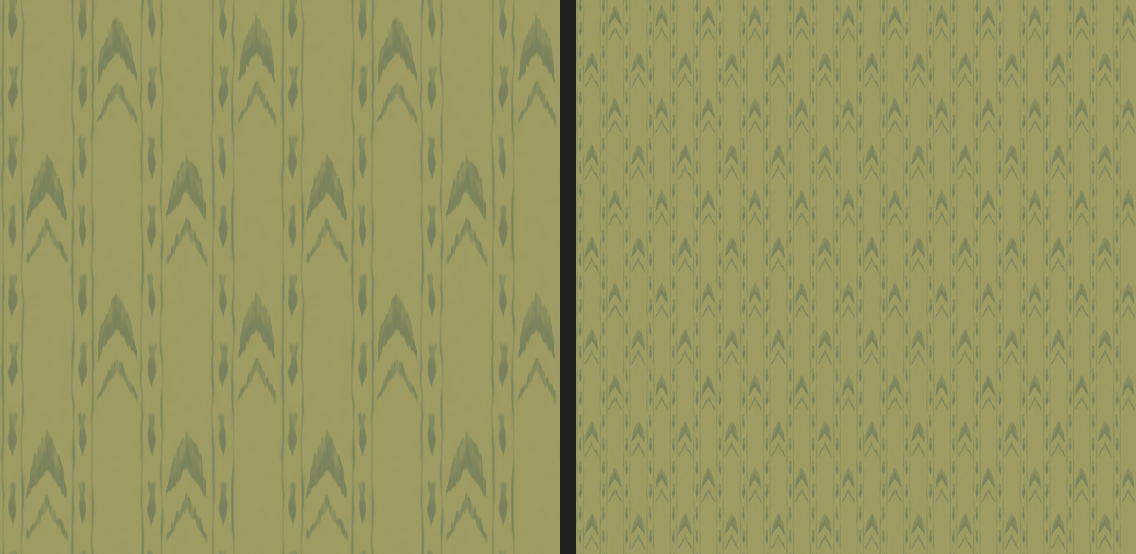
Left: one tile. Right: repeated 3 by 3.
Give the GLSL for this pattern, as a Shadertoy shader.

```glsl
// Ikat stripes: ruled bands of brushed dashes with staggered double chevrons between them.
#define COLUMNS 8.0          // stripes across and dashes down
#define PERIOD 4.0           // cells after which the hand-drawn variation wraps
#define STRIPE_X 0.177       // stripe centre within a cell
#define CHEVRON_X 0.67       // chevron centre within a cell
#define RAIL_GAP 0.142       // stripe centre to rail
#define RAIL_WIDTH 0.013     // half width of a rail
#define DASH_SIZE vec2(0.056, 0.32)
#define CHEVRON_WIDTH 0.275  // half width of a chevron
#define ROUGHNESS 0.10       // raggedness of brushed ends
#define BASE_COLOR vec3(0.622, 0.612, 0.388)
#define INK_COLOR vec3(0.470, 0.507, 0.357)

float hash(vec2 p) {
    vec3 q = fract(vec3(p.xyx) * 0.1031);
    q += dot(q, q.yzx + 33.33);
    return fract((q.x + q.y) * q.z);
}

float corner(vec2 cell, vec2 offset, vec2 period) {
    float angle = 6.2832 * hash(mod(cell, period) + 3.7);
    return dot(vec2(cos(angle), sin(angle)), offset);
}

// Gradient noise that wraps after a whole number of lattice cells
float noise(vec2 p, vec2 period) {
    vec2 i = floor(p), f = fract(p), e = vec2(0, 1);
    vec2 u = f * f * f * (f * (f * 6.0 - 15.0) + 10.0);
    return mix(mix(corner(i, f, period), corner(i + e.yx, f - e.yx, period), u.x),
               mix(corner(i + e.xy, f - e.xy, period), corner(i + e.yy, f - e.yy, period), u.x), u.y);
}

float wrapNoise(vec2 p, vec2 frequency) {
    return noise(p * frequency, PERIOD * frequency);
}

float cover(float inside, float soft) {
    return smoothstep(-soft, soft, inside);
}

// Two wavering rails with faint smears beside them
float rails(vec2 p, float x, float column, float streak, float px) {
    float ink = 0.0;
    for (float side = -1.0; side < 2.0; side += 2.0) {
        float seed = column * 4.0 + side + 1.5;
        float sway = 0.030 * noise(vec2(seed, p.y * 1.5), vec2(64, 6))
                   + 0.014 * noise(vec2(seed + 20.0, p.y * 5.0), vec2(64, 20));
        float press = noise(vec2(seed + 40.0, p.y * 2.0), vec2(64, 8));
        float dist = abs(x - side * RAIL_GAP - sway);
        float strength = clamp(0.62 + 0.22 * hash(vec2(seed, 9)) + 0.6 * press, 0.25, 0.95);
        ink = max(ink, strength * cover(RAIL_WIDTH * (1.0 + 0.7 * press) - dist, max(0.011, px)));
        float smear = smoothstep(0.07, 0.0, dist) * smoothstep(0.0, 0.5, streak + press * 0.5);
        ink = max(ink, 0.35 * smear);
    }
    return ink;
}

// Spindle with a pale, frayed top and a swollen lower half
float dash(vec2 p, float x, float column, float streak, float px) {
    float row = floor(p.y + 0.22);
    float y = fract(p.y + 0.22) - 0.5;
    float seed = hash(vec2(column, mod(row, PERIOD)) + 11.0);
    float t = y / DASH_SIZE.y + ROUGHNESS * 1.5 * streak;
    x += 0.035 * (seed - 0.5) * (t - 0.4) + 0.014 * wrapNoise(p, vec2(4, 5));
    float neck = mix(0.95, 0.62, smoothstep(-0.9, -0.35, t));
    float profile = mix(neck, 1.0, smoothstep(-0.4, 0.15, t)) * smoothstep(1.05, 0.25, t);
    float halfWidth = DASH_SIZE.x * profile * (0.85 + 0.3 * seed);
    float body = cover(halfWidth - abs(x) + 0.02 * streak, max(0.013, px));
    body *= smoothstep(-1.1, -0.82, t) * smoothstep(1.08, 0.9, t);
    float tone = mix(0.62 + 0.5 * streak, 1.0, smoothstep(-0.7, 0.1, t));
    return body * clamp(tone, 0.3, 1.0);
}

// Leaf-shaped arrowhead above a thin open chevron
float chevron(vec2 p, float x, float column, float streak, float px) {
    float parity = mod(column, 2.0);
    float y = mod(p.y - 0.23 - 2.0 * (1.0 - parity) + 0.5, PERIOD) - 0.5;
    x += 0.035 * wrapNoise(p, vec2(3, 4));
    float a = abs(x) / (CHEVRON_WIDTH + 0.03 * (hash(vec2(column, 5)) - parity * 0.5));
    float d = y + ROUGHNESS * 1.3 * streak;
    float soft = max(0.035, px);

    float top = 0.5 * a + 0.35 * pow(a, 6.0);
    float bottom = 0.52 + 0.43 * a;
    float head = cover(d - top, soft) * cover(bottom - d, soft) * smoothstep(1.12, 0.98, a);
    float band = smoothstep(0.34, 0.16, bottom - d);
    float edge = 0.25 * smoothstep(0.14, 0.03, d - top) * smoothstep(0.4, 0.8, a);
    float wash = 0.60 + 0.55 * streak + 0.3 * wrapNoise(p, vec2(9, 4)) + edge;
    head *= clamp(mix(wash, 0.92 + 0.25 * streak, band), 0.22, 1.0);

    float upper = 0.93 + 0.53 * a;
    float lower = upper + 0.19 - 0.09 * a;
    float tail = cover(d - upper, soft) * cover(lower - d, soft) * smoothstep(1.12, 0.96, a);
    tail *= clamp(0.62 + 0.25 * a + 0.7 * streak, 0.2, 0.95);
    return max(head, tail);
}

void mainImage(out vec4 fragColor, in vec2 fragCoord) {
    vec2 uv = fragCoord / iResolution.xy;
    vec2 p = vec2(uv.x, 1.0 - uv.y) * COLUMNS;
    float px = COLUMNS / min(iResolution.x, iResolution.y);

    // Vertical bristle marks shared by every brushed shape
    float streak = 0.65 * wrapNoise(p, vec2(18, 3)) + 0.45 * wrapNoise(p, vec2(37, 7));

    vec2 shifted = p.x - vec2(STRIPE_X, CHEVRON_X) + 0.5;
    vec2 column = mod(floor(shifted), PERIOD);
    vec2 x = fract(shifted) - 0.5;
    x.x += 0.03 * (hash(vec2(column.x, 21)) - 0.5);

    float ink = rails(p, x.x, column.x, streak, px);
    ink = max(ink, dash(p, x.x, column.x, streak, px));
    ink = max(ink, chevron(p, x.y, column.y, streak, px));

    // Faint mottling of the ground
    vec3 ground = BASE_COLOR + 0.008 * wrapNoise(p, vec2(6, 5));
    fragColor = vec4(mix(ground, INK_COLOR, ink), 1.0);
}
```
